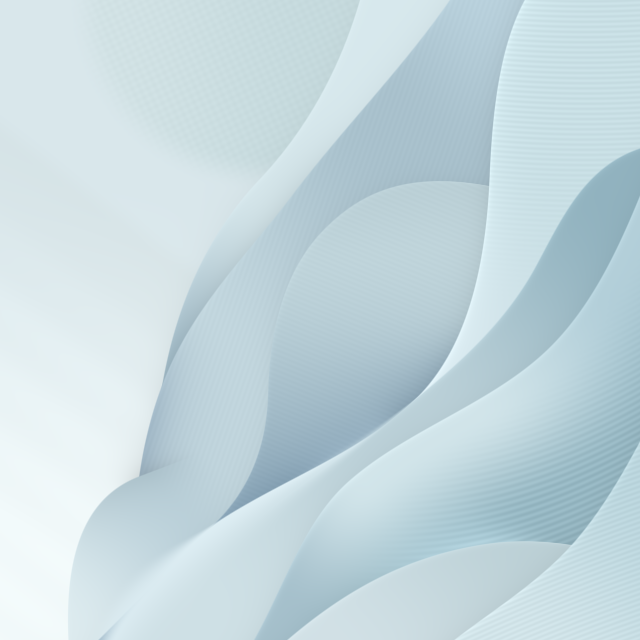
Give the GLSL for this background, as a three.js fragment shader.

```glsl
// Pale overlapping waves running from upper right to lower left.
// Each sheet starts at a smooth Hermite edge in diagonal coordinates and is
// painted back to front with a gradient, a bright rim and a soft shadow.

#define EDGE_SOFT .0016
#define RIM_WIDTH .004
#define SHADOW_WIDTH .022
#define LINE_FREQ 125.
#define LINE_DEPTH .016
#define RIDGE_FREQ 100.
#define RIDGE_DEPTH .024

varying vec2 vUv;

// Cubic between two knots (position, value, slope), straight outside them
float span(float s, vec3 a, vec3 b) {
  float h = b.x - a.x, t = clamp((s - a.x) / h, 0., 1.), u = 1. - t;
  return u * u * ((1. + 2. * t) * a.y + t * h * a.z)
    + t * t * ((3. - 2. * t) * b.y - u * h * b.z)
    + a.z * min(s - a.x, 0.) + b.z * max(s - b.x, 0.);
}

// Distance inside an edge through three or four knots; q = (along, across)
float inside(vec2 q, vec3 a, vec3 b, vec3 c) {
  return .7 * (q.y - (q.x < b.x ? span(q.x, a, b) : span(q.x, b, c)));
}

float inside(vec2 q, vec3 a, vec3 b, vec3 c, vec3 e) {
  return q.x < c.x ? inside(q, a, b, c) : .7 * (q.y - span(q.x, c, e));
}

// Smooth step that may also run downwards
float ramp(float a, float b, float x) {
  float t = clamp((x - a) / (b - a), 0., 1.);
  return t * t * (3. - 2. * t);
}

float glow(float w, float width) {
  return exp(-max(w, 0.) / width);
}

float lines(float phase, float freq) {
  return sin(6.2832 * freq * phase);
}

// Puts a sheet over the layers below
vec3 lay(vec3 below, vec3 sheet, float w, float soft, float rim, float shade) {
  below *= 1. - shade * glow(-w, SHADOW_WIDTH);
  sheet += rim * exp(-abs(w) / RIM_WIDTH);
  return mix(below, sheet, smoothstep(-soft, soft, w));
}

// Sky gradient, faint diagonal beams and a dotted disc
vec3 backdrop(vec2 p) {
  vec3 col = mix(vec3(.85, .905, .922), vec3(.95, .98, .983), ramp(.2, .9, p.y - .2 * p.x));
  float beam = p.y - .75 * p.x;
  col -= vec3(.012, .014, .018) * ramp(.17, .22, beam) * ramp(.5, .2, beam);
  col += .004 * lines(beam, 9.) * ramp(.2, .5, beam);
  float dots = lines(p.x + .4 * p.y, 62.) * lines(p.y - .3 * p.x, 62.);
  vec3 disc = mix(vec3(.82, .885, .895), vec3(.775, .855, .868), ramp(.15, .5, p.x));
  return mix(col, disc + .009 * dots, ramp(.3, .24, length(p - vec2(.405, 0))));
}

void main() {
  vec2 p = vec2(vUv.x, 1. - vUv.y);
  float s = p.y - p.x;
  vec2 q = vec2(s, p.x + p.y);

  // Sheet edges
  float wLight = inside(q, vec3(-.5625, .5625, .55), vec3(-.124, .686, .03), vec3(.345, .853, .7));
  float wBlue = inside(q, vec3(-.703, .703, .18), vec3(-.15, .762, .14), vec3(.348, .855, .45), vec3(.527, .962, .75));
  float wFoot = .7 * (q.y - span(s, vec3(.527, .962, -.45), vec3(.893, 1.107, 1.1)));
  float wLens = inside(q, vec3(-.466, 1.044, -1.4), vec3(-.15, .865, 0), vec3(.195, 1.033, .95), vec3(.482, 1.154, 0));
  vec3 tip = vec3(-.029, 1.273, 0);
  float wVeil = s < tip.x ? inside(q, vec3(-.82, .82, .3), vec3(-.488, 1.042, .92), tip)
    : inside(q, tip, vec3(.482, 1.154, -.2), vec3(.841, 1.159, .4));
  float wTeal = inside(q, vec3(-.768, 1.232, -.5), vec3(-.423, 1.253, .3), vec3(-.029, 1.273, -.1), vec3(.841, 1.22, .2));
  float wRidge = inside(q, vec3(-.694, 1.306, .42), vec3(-.319, 1.402, 0), vec3(.208, 1.297, -.06), vec3(.603, 1.397, .28));
  float wFloor = inside(q, vec3(-.046, 1.751, -1.4), vec3(.13, 1.582, -.65), vec3(.551, 1.449, -.08));
  float wCorner = inside(q, vec3(-.31, 1.69, .3), vec3(-.039, 1.745, .05), vec3(.29, 1.71, -.13));

  // Narrow light ribbon and long blue ribbon
  vec3 light = mix(vec3(.845, .912, .93), vec3(.65, .75, .8), ramp(-.12, .38, s));
  light -= .05 * glow(-wBlue, .03) * ramp(-.4, -.1, s);
  vec3 col = lay(backdrop(p), light, wLight, EDGE_SOFT, .02, .02);
  vec3 blue = mix(vec3(.66, .755, .8), vec3(.76, .84, .87), ramp(-.4, .2, s));
  blue += .07 * ramp(-.45, -.8, s) + .006 * lines(p.x + .35 * p.y, LINE_FREQ);
  blue -= vec3(.14, .13, .1) * glow(wBlue, .05) * ramp(.15, .45, s);
  col = lay(col, blue, wBlue, EDGE_SOFT, .02, .03);

  // Foot of the blue ribbon, folded forward
  vec3 foot = mix(vec3(.74, .825, .86), vec3(.87, .925, .94), ramp(.5, .9, s));
  foot -= .07 * glow(wFoot, .04) * ramp(.8, .5, s);
  foot = lay(col, foot, wFoot, EDGE_SOFT, .01, .1 * ramp(.6, .5, s));
  col = mix(col, foot, ramp(.38, .53, s));

  // Lens-shaped hollow
  vec3 lens = mix(vec3(.75, .832, .857), vec3(.61, .71, .765), ramp(.38, .78, p.y));
  lens -= vec3(.09, .08, .06) * glow(-wVeil, .06) * ramp(.48, .6, p.y);
  lens -= .02 * ramp(.41, .28, p.y + .12 * (p.x - .6));
  lens += .09 * glow(-wVeil, .02) * ramp(0., .1, s) * ramp(.32, .16, s);
  lens += .005 * lines(p.y - .4 * p.x, LINE_FREQ);
  col = lay(col, lens, wLens, EDGE_SOFT, .025, .03);

  // Bright lined veil and teal band
  float fade = ramp(-.05, .5, s), crisp = 1. - fade;
  vec3 veil = mix(vec3(.785, .873, .895), vec3(.83, .895, .918), ramp(-.6, -.1, s));
  veil += .04 * glow(wVeil, .04);
  veil += LINE_DEPTH * lines(p.y - .55 * p.x + .3 * p.x * p.x, LINE_FREQ) * ramp(.5, .15, p.y);
  col = lay(col, veil, wVeil, EDGE_SOFT + .02 * ramp(.46, .7, s), .05 * crisp, .06 * crisp);
  vec3 teal = mix(vec3(.57, .7, .75), vec3(.735, .82, .85), ramp(-.65, 0., s));
  teal += vec3(.075, .06, .05) * ramp(0., .65, s);
  col = lay(col, teal, wTeal, EDGE_SOFT + .03 * fade, .05 * crisp, 0.);

  // Ridged wave with a lit crest
  float valley = ramp(.02, .2, wRidge);
  vec3 ridge = mix(vec3(.7, .81, .85), vec3(.82, .895, .915), ramp(-.5, -.08, s));
  ridge = mix(ridge, vec3(.65, .755, .8), ramp(.18, .5, s));
  ridge = mix(ridge, vec3(.59, .72, .765), valley);
  ridge += .13 * glow(-wFloor, .035) * ramp(-.05, .1, s) * ramp(.4, .1, s);
  float bend = p.y + .7 * (p.x - .6) * (p.x - .6);
  ridge += RIDGE_DEPTH * lines(bend, RIDGE_FREQ) * valley * ramp(.5, .85, p.x);
  col = lay(col, ridge, wRidge, EDGE_SOFT, .05, .03);

  // Pale floor and lined corner
  vec3 ground = mix(vec3(.74, .82, .842), vec3(.82, .88, .9), ramp(0., .5, s));
  col = lay(col, ground, wFloor, EDGE_SOFT, .04, .03);
  vec3 corner = mix(vec3(.73, .835, .865), vec3(.82, .893, .912), ramp(-.25, .2, s));
  corner += LINE_DEPTH * lines(p.y + .75 * p.x - .2 * p.x * p.x, LINE_FREQ);
  col = lay(col, corner, wCorner, EDGE_SOFT, .06, .04);

  gl_FragColor = vec4(col, 1);
}
```
